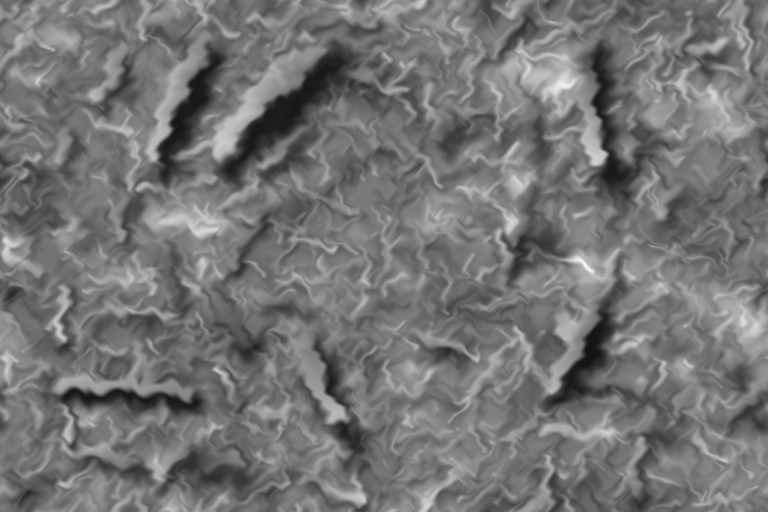
Write a WebGL 1 fragment shader that draws this texture.

```glsl
precision highp float;
// Soft grey litter of straw, splinters and chips, seen from above.
// Wrapped grids of random bent strands are painted from fine to coarse,
// each with its own shadow; blurred clumps and sines light the broad relief.

uniform vec2 u_resolution;

const float TAU = 6.2831853;
const vec2 SHEET = vec2(3.0, 2.0);          // tile size in canvas units
const vec2 TO_LIGHT = vec2(-0.6, 0.8);
const float SHADOW_TONE = 0.06;

// Lengths and widths are in cells of the layer's own grid.
struct Litter {
  float density;      // cells per canvas unit, a whole number
  float chance;       // share of cells holding a strand
  float halfLength;
  float halfWidth;
  float blur;         // edge softness in canvas units
  float tone;
  float spread;       // range of tone to either side
  float shadow;
  float opacity;
};

vec3 hash3(vec2 cell, float seed) {
  vec3 q = fract(cell.xyx * vec3(0.1031, 0.1030, 0.0973) + seed * 0.1371);
  q += dot(q, q.yxz + 33.33);
  return fract((q.xxy + q.yzz) * q.zyx);
}

// Whole-number wave counts keep the mottling periodic.
float mottle(vec2 uv) {
  vec2 a = TAU * uv;
  a += 0.5 * vec2(sin(2.0 * a.y + 1.3), sin(3.0 * a.x + 0.4));
  float broad = sin(2.0 * a.x + a.y + 0.7) + sin(a.x - 3.0 * a.y + 2.1);
  float fine = sin(7.0 * a.x + 3.0 * a.y) * sin(4.0 * a.x - 6.0 * a.y + 1.0);
  return 0.35 * broad + 0.4 * fine;
}

// Small periodic displacement that roughens outlines.
vec2 ripple(vec2 uv) {
  vec2 a = TAU * uv;
  vec2 slow = sin(vec2(13.0 * a.y + 5.0 * a.x, 17.0 * a.x - 4.0 * a.y));
  vec2 quick = sin(vec2(31.0 * a.y - 19.0 * a.x, 37.0 * a.x + 14.0 * a.y) + slow);
  return 0.012 * slow + 0.006 * quick;
}

vec2 toAxis(vec2 p, vec2 axis) {
  return vec2(dot(p, axis), dot(p, vec2(-axis.y, axis.x)));
}

// Coverage of a bent capsule with soft edges; q.x runs along it.
float strand(vec2 q, float len, float width, float bend, float soft) {
  q.y += bend * (q.x * q.x / len - 0.3 * len);
  float along = clamp(q.x / len, -1.0, 1.0);
  float taper = 0.85 + 0.2 * sin(3.0 * along + 40.0 * bend) - 0.2 * along * along;
  float d = length(vec2(max(abs(q.x) - len, 0.0), q.y));
  return 1.0 - smoothstep(width * taper - soft, width * taper + soft, d);
}

// Paints one layer over the given tone; cells wrap at the sheet's edges.
float scatter(float ground, vec2 p, Litter kind, float seed) {
  vec2 grid = p * kind.density;
  vec2 home = floor(grid);
  float soft = kind.blur * kind.density;
  float result = ground;
  for (int j = -1; j <= 1; j++) {
    for (int i = -1; i <= 1; i++) {
      vec2 cell = home + vec2(float(i), float(j));
      vec2 id = mod(cell, SHEET * kind.density);
      vec3 place = hash3(id, seed);
      vec3 form = hash3(id + 57.0, seed + 3.7);
      vec3 look = hash3(id + 113.0, seed + 8.1);
      float present = step(look.z, kind.chance);

      vec2 axis = vec2(cos(TAU * place.z), sin(TAU * place.z));
      vec2 offset = grid - cell - place.xy;
      float len = kind.halfLength * mix(0.5, 1.1, form.x);
      float width = kind.halfWidth * mix(0.6, 1.3, form.y);
      float bend = 0.22 * (form.z - 0.5);
      vec2 q = toAxis(offset, axis);

      // Shadow falls away from the light and is softer than the body.
      vec2 shadowQ = toAxis(offset + 1.6 * width * TO_LIGHT, axis);
      float shade = strand(shadowQ, len, 1.5 * width, bend, soft + 0.7 * width);
      result = mix(result, SHADOW_TONE, present * kind.shadow * shade);

      // Body is rounded across and fades toward one end.
      float along = clamp(q.x / len, -1.0, 1.0);
      float facing = dot(vec2(-axis.y, axis.x), TO_LIGHT);
      float relief = facing * clamp(q.y / width, -1.0, 1.0);
      float tone = kind.tone + kind.spread * (2.0 * look.x - 1.0);
      tone += 0.07 * relief + 0.07 * along;
      float fade = mix(mix(0.3, 1.0, look.y), 1.0, 0.5 + 0.5 * along);
      float body = strand(q, len, width, bend, soft);
      result = mix(result, tone, present * kind.opacity * fade * body);
    }
  }
  return result;
}

void main() {
  vec2 uv = gl_FragCoord.xy / u_resolution;
  vec2 p = uv * SHEET + ripple(uv);
  float tone = 0.47;

  // Bed of fine fibres, from short to longer ones.
  for (int i = 0; i < 6; i++) {
    float layer = float(i);
    Litter fibre = Litter(9.0 - layer, 0.9, 0.62, 0.08, 0.014, 0.56, 0.24, 0.15, 0.75);
    tone = scatter(tone, p, fibre, 1.0 + layer);
  }

  // Blurred clumps and hollows lift or sink the bed without hiding it.
  Litter mound = Litter(2.0, 0.9, 0.3, 0.17, 0.08, 0.5, 0.36, 0.0, 0.75);
  Litter clump = Litter(4.0, 0.8, 0.32, 0.17, 0.04, 0.5, 0.3, 0.0, 0.7);
  float relief = scatter(scatter(0.5, p, mound, 12.0), p, clump, 15.0) - 0.5;
  tone += relief + 0.05 * mottle(uv) + 0.02;

  // Loose straws, pebbly chips, splinters and a few large pieces.
  Litter straw = Litter(4.0, 0.5, 0.6, 0.05, 0.014, 0.6, 0.22, 0.15, 0.7);
  Litter chip = Litter(3.0, 0.35, 0.15, 0.12, 0.018, 0.6, 0.2, 0.5, 0.8);
  Litter splinter = Litter(3.0, 0.5, 0.4, 0.07, 0.016, 0.68, 0.24, 0.55, 0.85);
  Litter slab = Litter(1.0, 0.7, 0.26, 0.048, 0.016, 0.76, 0.16, 0.9, 0.92);
  tone = scatter(tone, p, straw, 54.0);
  tone = scatter(tone, p, chip, 21.0);
  tone = scatter(tone, p, splinter, 32.0);
  tone = scatter(tone, p, slab, 43.0);

  gl_FragColor = vec4(vec3(clamp(tone, 0.0, 1.0)), 1.0);
}
```
